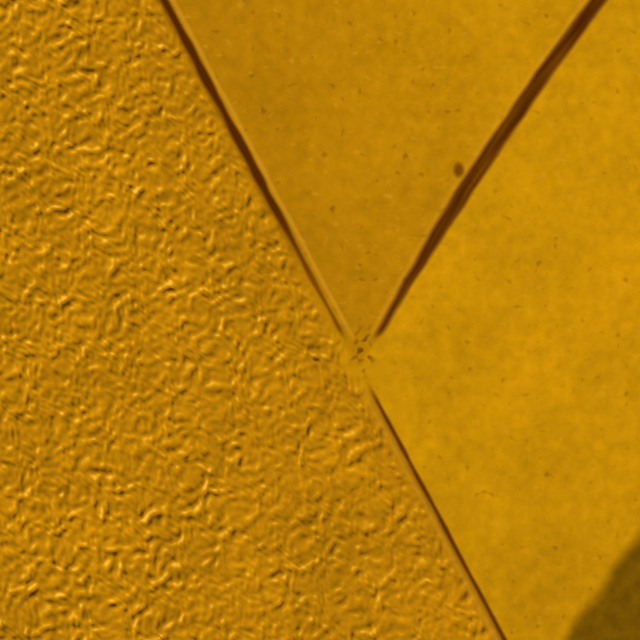
Give the GLSL for this texture, as a WebGL 2 fragment shader.

```glsl
#version 300 es
precision highp float;
// Golden plaster: a rough left field and two smooth panels split by dark Y-shaped grooves.
uniform vec2 u_resolution;
out vec4 fragColor;

const vec3 DEEP_BROWN = vec3(0.30, 0.13, 0.01);
const vec3 OCHRE = vec3(0.71, 0.475, 0.03);
const vec3 OLIVE_GOLD = vec3(0.70, 0.475, 0.025);
const vec3 BRIGHT_GOLD = vec3(0.795, 0.555, 0.025);
const vec3 PALE_RIM = vec3(0.84, 0.59, 0.15);
const vec3 GLINT = vec3(0.98, 0.77, 0.30);
const vec3 CORNER_SHADE = vec3(0.45, 0.31, 0.015);

vec2 hashGradient(vec2 cell) {
    vec3 h = fract(vec3(cell.xyx) * vec3(0.1031, 0.1030, 0.0973));
    h += dot(h, h.yzx + 33.33);
    return fract((h.xx + h.yz) * h.zy) * 2.0 - 1.0;
}

float gradientNoise(vec2 p) {
    vec2 i = floor(p), f = fract(p);
    vec2 w = f * f * f * (f * (f * 6.0 - 15.0) + 10.0);
    float a = dot(hashGradient(i), f);
    float b = dot(hashGradient(i + vec2(1, 0)), f - vec2(1, 0));
    float c = dot(hashGradient(i + vec2(0, 1)), f - vec2(0, 1));
    float d = dot(hashGradient(i + vec2(1, 1)), f - vec2(1, 1));
    return mix(mix(a, b, w.x), mix(c, d, w.x), w.y);
}

float fbm(vec2 p) {
    float sum = 0.0, amp = 0.6;
    for (int k = 0; k < 4; k++) {
        sum += amp * gradientNoise(p);
        p = mat2(1.6, 1.2, -1.2, 1.6) * p + 7.3;
        amp *= 0.55;
    }
    return sum;
}

// Crumpled height field made of short slanted flakes.
float flakeHeight(vec2 p) {
    vec2 warp = vec2(gradientNoise(p * 24.0), gradientNoise(p * 24.0 + 31.0));
    vec2 q = mat2(0.82, -0.57, 0.57, 0.82) * (p + 0.014 * warp);
    return gradientNoise(q * vec2(56.0, 70.0)) + 0.6 * gradientNoise(q * vec2(125.0, 105.0) + 9.0);
}

float relief(vec2 p, vec2 towardLight) {
    return flakeHeight(p) - flakeHeight(p + towardLight);
}

float stripe(float dist, float halfWidth, float soft) {
    return 1.0 - smoothstep(halfWidth - soft, halfWidth + soft, abs(dist));
}

// Signed distance to the long diagonal; positive on the right.
float mainSeam(vec2 p) {
    float wobble = 0.002 * gradientNoise(vec2(p.y * 14.0, 2.3));
    return dot(p - vec2(0.257, 1.0), vec2(0.883, 0.469)) + wobble;
}

// Signed distance to the slightly bowed branch; positive on the right.
float branchSeam(vec2 p) {
    float t = (p.y - 0.473) / 0.527;
    float x = mix(0.589, 0.935, t) - 0.05 * t * (1.0 - t);
    return (p.x - x) * 0.84 + 0.0025 * gradientNoise(vec2(p.y * 32.0, 5.3));
}

vec3 roughField(vec2 p) {
    float slope = relief(p, vec2(-0.004, 0.007));
    float strength = mix(1.1, 0.8, smoothstep(0.1, 0.6, p.x));
    float tone = 0.33 * slope * strength + 0.16 * fbm(p * 9.0) + 0.18 * fbm(p * 55.0 + 5.0);
    vec3 col = OCHRE * (1.0 + tone);
    col = mix(col, GLINT, 0.7 * strength * smoothstep(0.3, 1.0, slope));
    return mix(col, DEEP_BROWN, 0.6 * strength * smoothstep(0.32, 1.1, -slope));
}

vec3 smoothPanel(vec2 p, vec3 base) {
    float grain = 0.15 * fbm(p * 48.0) + 0.13 * fbm(p * 6.0 + 3.0);
    float pits = smoothstep(0.28, 0.65, gradientNoise(p * 72.0 + 17.0));
    float flecks = smoothstep(0.22, 0.6, gradientNoise(p * vec2(60.0, 90.0) + 41.0));
    vec3 col = mix(base * (1.0 + grain), DEEP_BROWN, 0.24 * pits);
    return mix(col, PALE_RIM, 0.4 * flecks);
}

void main() {
    vec2 p = gl_FragCoord.xy / u_resolution;
    float d = mainSeam(p), e = branchSeam(p);

    // Three surfaces and a shaded corner
    float glow = smoothstep(0.45, 1.05, p.y) * smoothstep(0.35, 0.85, p.x);
    vec3 wedge = smoothPanel(p, mix(OLIVE_GOLD, BRIGHT_GOLD, 0.9 * glow));
    vec3 panel = smoothPanel(p, BRIGHT_GOLD * mix(0.93, 0.99, smoothstep(0.0, 0.5, p.y)));
    float corner = dot(p - vec2(1.0, 0.167), vec2(0.824, -0.567)) + 0.012 * gradientNoise(p * 16.0);
    panel = mix(panel, CORNER_SHADE * (1.0 + 0.3 * fbm(p * 40.0)), smoothstep(-0.012, 0.014, corner));
    vec3 right = mix(wedge, panel, smoothstep(-0.006, 0.006, e));
    vec3 col = mix(roughField(p), right, smoothstep(-0.012, -0.004, d));

    // Smooth lip left of the diagonal, widest at the junction
    float junction = exp(-pow((p.y - 0.42) / 0.07, 2.0));
    float lip = stripe(d + 0.012, 0.006 + 0.005 * junction, 0.006);
    vec3 lipColor = mix(OCHRE, BRIGHT_GOLD, junction) * (1.0 + 0.2 * fbm(p * 45.0));
    col = mix(col, lipColor, 0.6 * lip);

    // Diagonal groove, broken where the branch arrives
    float upper = smoothstep(0.465, 0.49, p.y);
    float lower = 1.0 - smoothstep(0.36, 0.41, p.y);
    float wide = smoothstep(0.54, 0.70, p.y);
    float ragged = 1.0 + 0.7 * gradientNoise(vec2(p.y * 26.0, 8.3));
    float depth = upper * mix(0.55, 0.92, wide) + 0.85 * lower;
    col = mix(col, PALE_RIM, 0.55 * upper * stripe(d - 0.012, 0.003, 0.003));
    col = mix(col, PALE_RIM, 0.5 * lower * ragged * stripe(d + 0.010, 0.003, 0.004));
    col = mix(col, DEEP_BROWN, 0.4 * (upper * wide + 0.5 * lower) * stripe(d + 0.005, 0.005, 0.005));
    col = mix(col, DEEP_BROWN, depth * stripe(d, mix(0.003, 0.0055, wide) * ragged, 0.0035));

    // Branch groove, tapering down to the junction
    float reach = smoothstep(0.465, 0.485, p.y);
    float thick = mix(0.0045, 0.0115, smoothstep(0.47, 0.72, p.y));
    float shade = 0.86 + 0.3 * gradientNoise(vec2(e * 130.0, p.y * 14.0));
    col = mix(col, PALE_RIM, 0.35 * reach * stripe(e + thick + 0.006, 0.003, 0.004));
    col = mix(col, DEEP_BROWN, reach * shade * stripe(e, thick, 0.005));

    // Crumbs at the junction and a chip beside the branch
    float crumbs = smoothstep(0.0, 0.4, gradientNoise(p * 85.0 + 4.0));
    float zone = 1.0 - smoothstep(0.012, 0.04, length((p - vec2(0.567, 0.45)) * vec2(1.6, 0.8)));
    float chip = 1.0 - smoothstep(0.003, 0.012, length((p - vec2(0.717, 0.734)) * vec2(1.0, 0.7)));
    col = mix(col, DEEP_BROWN, max(0.55 * crumbs * zone, 0.6 * chip));
    fragColor = vec4(clamp(col, 0.0, 1.0), 1.0);
}
```
